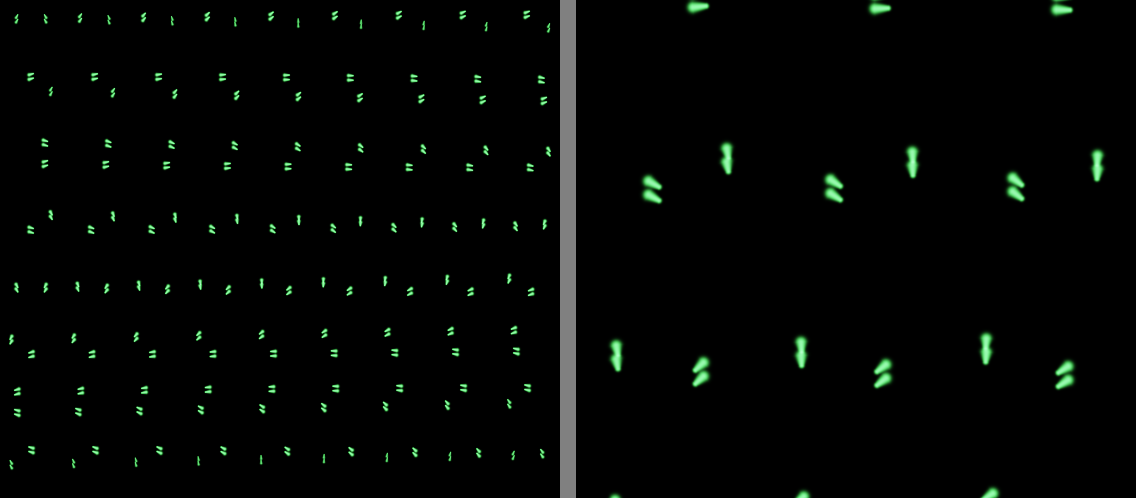
Left, the full canvas; right, a detail of the centre.
Write a Shadertoy shader that draws this pattern.

```glsl
// Grid of turning frames: two pairs of glowing green streaks orbit on a tilted ellipse
#define COLUMNS 9.0
#define ROWS 8.0
#define ORBIT_RADIUS 0.323
#define TILT 0.725
#define ORBIT_CENTER vec2(0.5, 0.464)
#define PAIR_GAP 0.073
#define STREAK_LENGTH 0.07
#define HEAD_WIDTH 0.0215
#define TAIL_WIDTH 0.0115
#define PEAK_GLOW 3.6
#define GLOW_TINT vec3(0.25, 1.0, 0.32)

const float PI = 3.14159265;

// Point on the tilted unit circle, y pointing down
vec2 tiltedDirection(float angle) {
    return vec2(cos(angle), sin(angle) * TILT);
}

// Soft streak along an axis, wide at the head and narrow at the tail
float streakGlow(vec2 p, vec2 axis, float widthScale) {
    vec2 tail = -0.5 * STREAK_LENGTH * axis;
    vec2 span = STREAK_LENGTH * axis;
    float along = clamp(dot(p - tail, span) / dot(span, span), 0.0, 1.0);
    float width = mix(TAIL_WIDTH, HEAD_WIDTH, along) * widthScale;
    vec2 offset = (p - tail - span * along) / width;
    return exp(-dot(offset, offset));
}

// Two streaks, one above the other; they fade when aimed downward
float pairGlow(vec2 p, float aim) {
    float fade = smoothstep(0.8, 1.0, sin(aim));
    vec2 axis = tiltedDirection(aim);
    vec2 lift = vec2(0.0, 0.5 * PAIR_GAP);
    float widthScale = 1.0 - 0.25 * fade;
    float glow = streakGlow(p - lift, axis, widthScale)
               + streakGlow(p + lift, axis, widthScale);
    return glow * (1.0 - 0.4 * fade);
}

void mainImage(out vec4 fragColor, in vec2 fragCoord) {
    // Square cells counted from the top left
    vec2 grid = vec2(fragCoord.x, iResolution.y - fragCoord.y) * COLUMNS / iResolution.x;
    vec2 cell = floor(grid);
    vec2 p = fract(grid) - ORBIT_CENTER;

    // One full turn, read row by row
    float frame = cell.y * COLUMNS + cell.x;
    float heading = 2.0 * PI * frame / (COLUMNS * ROWS) - 0.5 * PI;

    // Mirrored pairs on either side of the heading
    float glow = 0.0;
    for (float side = -1.0; side <= 1.0; side += 2.0) {
        vec2 center = ORBIT_RADIUS * tiltedDirection(heading + side * PI / 4.0);
        glow += pairGlow(p - center, heading + PI - side * PI / 8.0);
    }
    glow *= step(cell.y, ROWS - 0.5);

    // Exposure curve turns strong glow pale
    fragColor = vec4(1.0 - exp(-PEAK_GLOW * glow * GLOW_TINT), 1.0);
}
```
